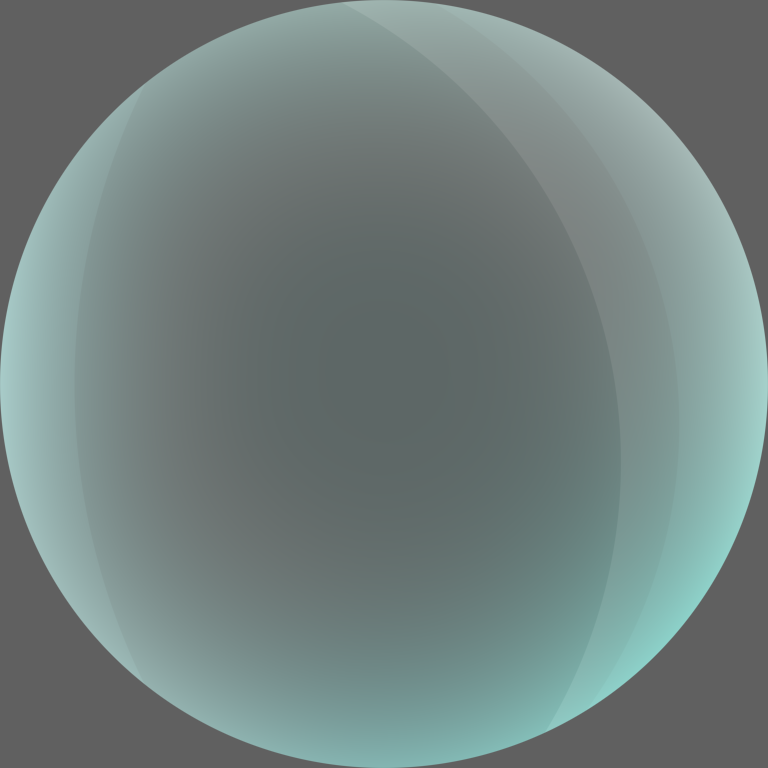
This background is drawn by a WebGL 1 fragment shader. Its source:

```glsl
precision highp float;
// A translucent teal glass orb with curved reflections on a flat grey ground.
uniform vec2 u_resolution;

// Signed distance to a circle, positive outside.
float circle(vec2 p, vec2 center, float radius) {
  return length(p - center) - radius;
}

// Antialiased coverage of the region where the distance is positive.
float outside(float dist) {
  float pixel = 1.0 / min(u_resolution.x, u_resolution.y);
  return smoothstep(-0.75 * pixel, 0.75 * pixel, dist);
}

// Smooth angular highlight around a heading given in degrees.
float lobe(vec2 direction, float degrees, float sharpness) {
  float a = radians(degrees);
  return exp(sharpness * (dot(direction, vec2(cos(a), sin(a))) - 1.0));
}

// Rim tint, which changes around the orb.
vec3 rimColor(vec2 direction) {
  vec3 color = vec3(0.58, 0.67, 0.66);
  color += vec3(0.06, 0.10, 0.10) * lobe(direction, 178.0, 9.0);
  color += vec3(0.06, 0.10, 0.09) * lobe(direction, 0.0, 9.0);
  color += vec3(0.06, 0.03, 0.03) * lobe(direction, 45.0, 6.0);
  color += vec3(0.02, 0.03, 0.02) * lobe(direction, 90.0, 8.0);
  color += vec3(-0.07, 0.08, 0.06) * lobe(direction, -42.0, 6.0);
  color += vec3(-0.07, 0.0, 0.0) * lobe(direction, -90.0, 8.0);
  return color;
}

void main() {
  vec2 p = (gl_FragCoord.xy - 0.5 * u_resolution)
         / min(u_resolution.x, u_resolution.y);

  // Dark core brightening steeply toward the rim.
  vec2 q = p - vec2(0.0, 0.018);
  float radius = length(q);
  vec2 direction = q / max(radius, 0.0001);
  float rim = pow(radius / 0.5, 3.0);
  vec3 glass = mix(vec3(0.365, 0.404, 0.400), rimColor(direction), rim);

  // Faint warm ring, absent toward the teal lower right.
  float ring = exp(-pow((radius - 0.28) / 0.11, 2.0));
  float warmth = 1.0 - lobe(direction, -35.0, 2.0);
  glass += vec3(0.022, 0.002, 0.002) * ring * warmth;

  // Crescent reflections, each brightest along its inner edge.
  float left = circle(p, vec2(0.477, -0.001), 0.880);
  float inner = circle(p, vec2(-0.366, -0.102), 0.6745);
  float outer = circle(p, vec2(-0.247, -0.053), 0.6315);
  glass += vec3(0.020, 0.030, 0.030) * outside(left);
  glass += vec3(0.048, 0.042, 0.042) * outside(inner) * exp(-max(inner, 0.0) / 0.09);
  glass += vec3(0.014, 0.022, 0.023) * outside(outer);

  float ground = outside(circle(p, vec2(0.0), 0.5));
  gl_FragColor = vec4(mix(glass, vec3(0.376), ground), 1.0);
}
```
